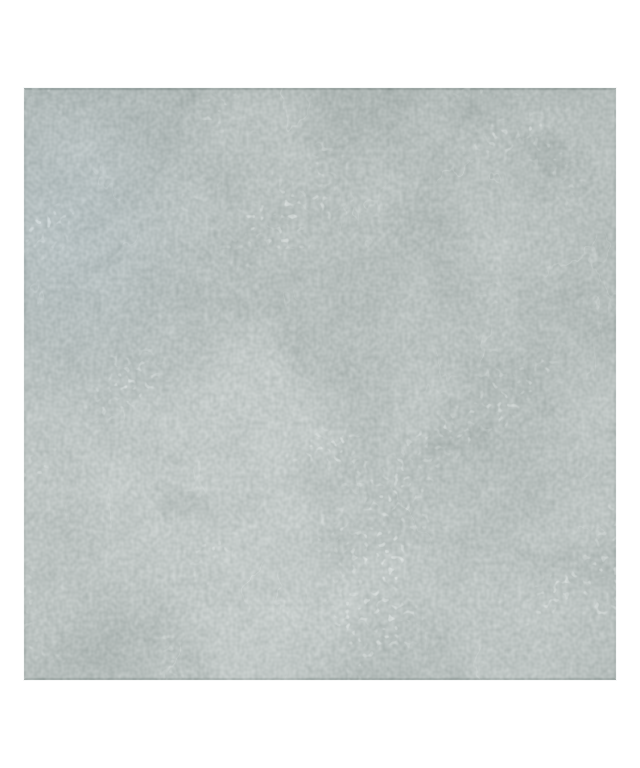
Give the GLSL for this texture, as a WebGL 1 fragment shader.

```glsl
precision highp float;
// A square grey-green cement tile lying on a white ground.
// Layers of gradient noise give cloudy stains, fine grain, pale flecks and
// faint scratches; a box distance cuts out the tile and its darker rim.

uniform vec2 u_resolution;

const vec3 GROUND = vec3(1.0);
const vec3 CEMENT = vec3(0.727, 0.757, 0.750);
const vec3 TONE_TINT = vec3(1.04, 0.95, 0.97);
const vec3 COOL_TINT = vec3(-0.012, -0.002, 0.010);
const float TILE_HALF = 0.4625;

// Random gradient direction for a lattice point
vec2 latticeGradient(vec2 cell) {
  vec3 q = fract(cell.xyx * vec3(0.1031, 0.1030, 0.0973));
  q += dot(q, q.yzx + 33.33);
  float angle = 6.2832 * fract((q.x + q.y) * q.z);
  return vec2(cos(angle), sin(angle));
}

// Gradient noise, about -0.7 to 0.7
float gradientNoise(vec2 p) {
  vec2 i = floor(p);
  vec2 f = p - i;
  vec2 u = f * f * f * (f * (f * 6.0 - 15.0) + 10.0);
  vec2 e = vec2(1.0, 0.0);
  float a = dot(latticeGradient(i), f);
  float b = dot(latticeGradient(i + e.xy), f - e.xy);
  float c = dot(latticeGradient(i + e.yx), f - e.yx);
  float d = dot(latticeGradient(i + e.xx), f - e.xx);
  return mix(mix(a, b, u.x), mix(c, d, u.x), u.y);
}

// Sum of rotated octaves
float fractalNoise(vec2 p, float gain) {
  float sum = 0.0;
  float amplitude = 1.0;
  for (int i = 0; i < 5; i++) {
    sum += amplitude * gradientNoise(p);
    p = mat2(1.6, 1.2, -1.2, 1.6) * p + 17.3;
    amplitude *= gain;
  }
  return sum;
}

// Soft elliptical wash, 1 at its centre
float wash(vec2 p, vec2 centre, vec2 radius) {
  vec2 d = (p - centre) / radius;
  return exp(-dot(d, d));
}

// Signed distance to a centred square
float squareDistance(vec2 p, float halfSize) {
  vec2 d = abs(p) - halfSize;
  return max(d.x, d.y);
}

// Broad stains and uneven wear
float stains(vec2 p) {
  vec2 warp = 0.05 * vec2(gradientNoise(p * 5.0 + 3.0), gradientNoise(p * 5.0 + 41.0));
  vec2 q = p + warp;
  float tone = 0.042 * fractalNoise(q * 4.5 + 60.0, 0.68);
  tone += 0.035 * wash(q, vec2(-0.16, -0.22), vec2(0.17, 0.28));
  tone -= 0.026 * smoothstep(0.05, 0.48, q.y);
  tone -= 0.022 * wash(q, vec2(-0.30, -0.40), vec2(0.13, 0.08));
  float blots = smoothstep(0.30, 0.75, fractalNoise(q * 7.0 + 25.0, 0.6));
  return tone - 0.035 * blots;
}

// Fine sandy speckle
float grain(vec2 p) {
  return 0.052 * gradientNoise(p * 155.0 + 300.0)
       + 0.034 * gradientNoise(p * 88.0 + 200.0)
       + 0.018 * gradientNoise(p * vec2(210.0, 45.0) + 500.0);
}

// Pale chips gathered in worn patches
float flecks(vec2 p) {
  float worn = smoothstep(0.05, 0.65, fractalNoise(p * 5.0 + 90.0, 0.6));
  float chips = smoothstep(0.15, 0.5, gradientNoise(p * 105.0 + 130.0));
  return worn * chips;
}

// Thin broken light lines
float scratches(vec2 p) {
  float field = fractalNoise(p * vec2(9.0, 6.0) + 150.0, 0.5);
  float line = 1.0 - smoothstep(0.0, 0.035, abs(field));
  return line * smoothstep(0.1, 0.45, gradientNoise(p * 8.0 + 70.0));
}

vec3 tileColour(vec2 p, float edge) {
  float tone = stains(p) + grain(p);
  tone += 0.085 * flecks(p) + 0.035 * scratches(p);
  float rim = smoothstep(-0.005, -0.001, edge);
  tone -= rim * mix(0.035, 0.10, step(abs(p.x), abs(p.y)));
  float cool = wash(p, vec2(-0.40, 0.25), vec2(0.18, 0.22));
  return CEMENT + TONE_TINT * tone + COOL_TINT * cool;
}

void main() {
  vec2 p = (gl_FragCoord.xy - 0.5 * u_resolution) / u_resolution.x;
  float pixel = 1.0 / u_resolution.x;
  float edge = squareDistance(p, TILE_HALF);
  float cover = 1.0 - smoothstep(-0.75 * pixel, 0.75 * pixel, edge);
  gl_FragColor = vec4(mix(GROUND, tileColour(p, edge), cover), 1.0);
}
```
